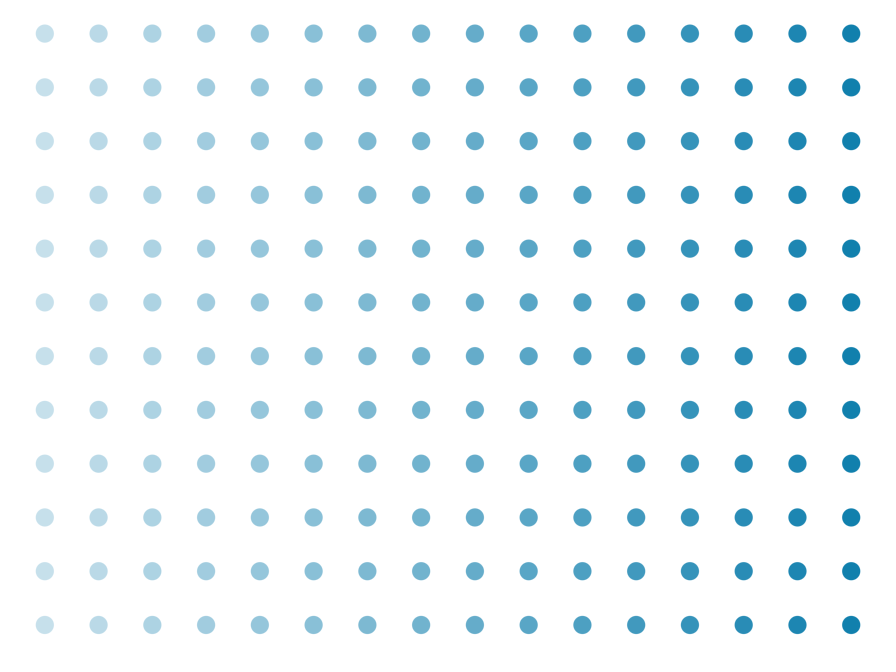
A Shadertoy shader for this pattern:

```glsl
const vec2 GRID_COUNT = vec2(16.0, 12.0);
const vec2 GRID_START = vec2(0.0667, 0.07);
const float SPACING = 0.08;
const float DOT_RADIUS = 0.0135;

const vec3 PAPER = vec3(1.0);
const vec3 PALE_BLUE = vec3(0.775, 0.877, 0.922);
const vec3 DEEP_BLUE = vec3(0.065, 0.500, 0.680);

// Index of the closest dot, limited to the grid
vec2 nearestCell(vec2 p, vec2 start, float spacing, vec2 count) {
    return clamp(round((p - start) / spacing), vec2(0.0), count - 1.0);
}

// Antialiased disc coverage
float discMask(vec2 p, float radius, float pixel) {
    float dist = length(p) - radius;
    return 1.0 - smoothstep(-0.75 * pixel, 0.75 * pixel, dist);
}

// Tint deepens column by column
vec3 columnColor(float column, float columns) {
    return mix(PALE_BLUE, DEEP_BLUE, column / (columns - 1.0));
}

void mainImage(out vec4 fragColor, in vec2 fragCoord) {
    float pixel = 1.0 / iResolution.y;
    vec2 p = fragCoord * pixel;

    vec2 cell = nearestCell(p, GRID_START, SPACING, GRID_COUNT);
    vec2 center = GRID_START + cell * SPACING;

    float mask = discMask(p - center, DOT_RADIUS, pixel);
    vec3 color = mix(PAPER, columnColor(cell.x, GRID_COUNT.x), mask);
    fragColor = vec4(color, 1.0);
}
```
